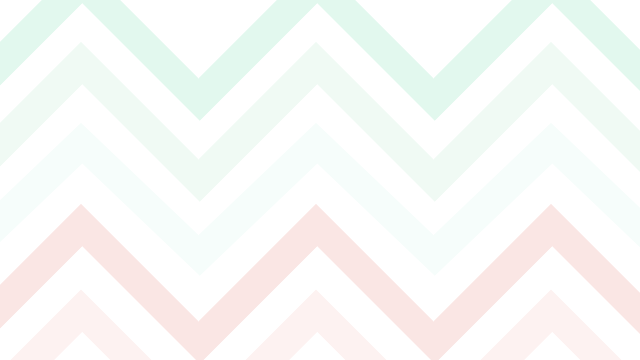
Give the GLSL for this pattern, as a WebGL 1 fragment shader.

```glsl
precision highp float;
// Five pastel chevron bands, mint fading above blush, on white.

uniform vec2 u_resolution;

// Lengths are fractions of the canvas height, measured down from the top.
#define PERIOD 0.6528
#define PEAK_X 0.2250
#define AMPLITUDE 0.3264
#define FIRST_PEAK -0.1088
#define SPACING 0.2250
#define THICKNESS 0.1178
#define EDGE_SHIFT 0.0035
#define MINT vec3(0.886, 0.973, 0.933)
#define SAGE vec3(0.941, 0.980, 0.957)
#define ICE vec3(0.965, 0.992, 0.984)
#define BLUSH vec3(0.980, 0.902, 0.894)
#define PALE_BLUSH vec3(0.992, 0.949, 0.945)

// Triangle wave: 0 at each peak, 1 at each valley.
float zigzag(float x) {
  return 1.0 - abs(2.0 * fract((x - PEAK_X) / PERIOD) - 1.0);
}

vec3 bandColor(float index) {
  if (index < 0.5) return MINT;
  if (index < 1.5) return SAGE;
  if (index < 2.5) return ICE;
  if (index < 3.5) return BLUSH;
  return PALE_BLUSH;
}

void main() {
  vec2 p = gl_FragCoord.xy / u_resolution.y;
  p.y = u_resolution.y / u_resolution.y - p.y;
  float soft = 0.75 / u_resolution.y;
  float upperWave = zigzag(p.x);
  float lowerWave = zigzag(p.x - EDGE_SHIFT);

  vec3 color = vec3(1.0);
  for (int i = 0; i < 5; i++) {
    float index = float(i);
    // The middle band is a little flatter; the last one sits lower.
    float isMiddle = 1.0 - step(0.5, abs(index - 2.0));
    float height = AMPLITUDE * (1.0 - 0.045 * isMiddle);
    float peak = FIRST_PEAK + SPACING * index + 0.013 * step(3.5, index);
    float upper = peak + height * upperWave;
    float lower = peak + THICKNESS * (1.0 - 0.04 * isMiddle) + height * lowerWave;

    float cover = smoothstep(-soft, soft, p.y - upper)
                * smoothstep(-soft, soft, lower - p.y);
    color = mix(color, bandColor(index), cover);
  }
  gl_FragColor = vec4(color, 1.0);
}
```
